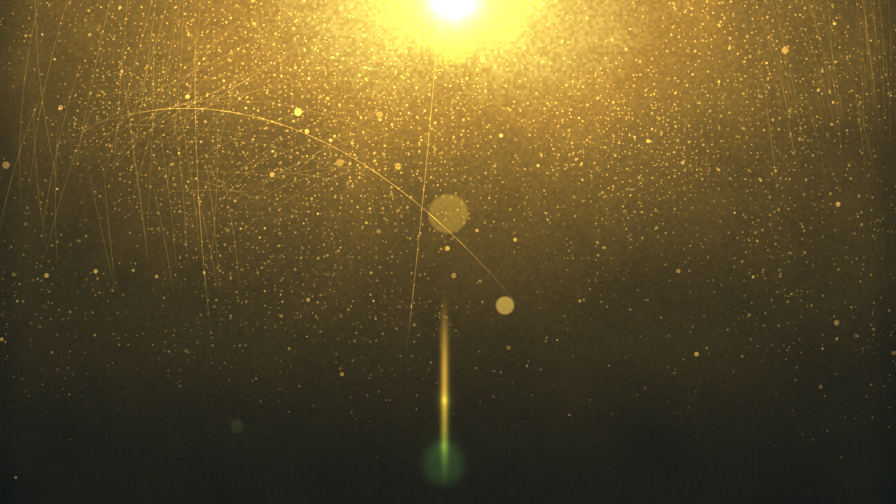
This background is drawn by a WebGL 2 fragment shader. Its source:

```glsl
#version 300 es
precision highp float;
// Golden dust and fine scratches lit by a glowing light at the top centre.
uniform vec2 u_resolution;
out vec4 outColor;

float hash(vec2 p) {
  vec3 q = fract(vec3(p.xyx) * 0.1031);
  q += dot(q, q.yzx + 33.33);
  return fract((q.x + q.y) * q.z);
}

float noise(vec2 p) {
  vec2 i = floor(p), f = fract(p);
  f = f * f * (3.0 - 2.0 * f);
  return mix(mix(hash(i), hash(i + vec2(1, 0)), f.x),
             mix(hash(i + vec2(0, 1)), hash(i + vec2(1, 1)), f.x), f.y);
}

float fbm(vec2 p) {
  float sum = 0.0, amp = 0.5;
  for (int i = 0; i < 4; i++) {
    sum += amp * noise(p);
    p = p * 2.1 + 17.3;
    amp *= 0.5;
  }
  return sum;
}

float disc(vec2 p, vec2 center, float radius, float soft) {
  return 1.0 - smoothstep(radius - soft, radius + soft, length(p - center));
}

// One jittered mote per grid cell, kept with the given probability.
float dust(vec2 p, float cell, float radius, float density, float seed, float px) {
  vec2 id = floor(p / cell);
  vec2 key = id + seed * 37.0;
  vec2 center = (id + 0.2 + 0.6 * vec2(hash(key + 3.1), hash(key + 71.7))) * cell;
  float size = radius * (0.5 + 0.7 * hash(key + 19.4));
  float kept = step(hash(key + 43.9), density);
  return kept * disc(p, center, size, px * 0.8) * (0.35 + 0.65 * hash(key + 5.5));
}

// Thin curved stroke that fades towards both ends.
float scratch(vec2 p, vec2 center, float angle, float halfLength, float bend, float px) {
  float c = cos(angle), s = sin(angle);
  vec2 q = mat2(c, -s, s, c) * (p - center);
  float slope = 2.0 * bend * q.x;
  float dist = abs(q.y - bend * q.x * q.x) / sqrt(1.0 + slope * slope);
  float ends = 1.0 - smoothstep(0.5 * halfLength, halfLength, abs(q.x));
  return ends * (1.0 - smoothstep(0.0, max(0.0018, px * 1.2), dist));
}

void main() {
  vec2 p = gl_FragCoord.xy / u_resolution.y;
  float aspect = u_resolution.x / u_resolution.y;
  float px = 1.0 / u_resolution.y;
  p.x += 0.5 * (1.7778 - aspect);
  vec2 sun = vec2(0.9, 1.0);

  // Wide falloff of light, mottled like worn paper
  float d = length((p - sun) * vec2(0.56, 1.0));
  float light = 0.10 + 1.08 * exp(-pow(d / 0.38, 1.25));
  light *= 0.86 + 0.3 * fbm(p * 7.0);
  light *= 0.92 + 0.16 * noise(p * 190.0);
  light *= mix(0.8, 1.0, smoothstep(0.0, 0.4, p.y));
  light *= mix(0.85, 1.0, smoothstep(0.0, 0.06, min(p.x, 1.7778 - p.x)));
  vec3 color = vec3(light, 0.04 + 0.70 * light, 0.072 + 0.22 * light);
  color += vec3(0.0, 0.13, 0.12) * smoothstep(0.7, 1.1, light);

  // Dust from fine grains to sparse larger motes
  float clusters = smoothstep(0.2, 0.7, fbm(p * 4.0 + 9.0));
  float height = smoothstep(0.08, 0.75, p.y);
  float motes = 0.0;
  for (int i = 0; i < 4; i++) {
    float k = float(i);
    motes += dust(p + k * 0.13, 0.011 + 0.006 * k, 0.0017 + 0.0003 * k,
                  (0.08 + 0.5 * clusters) * height, k, px) * 0.7;
  }
  motes += dust(p, 0.07, 0.0042, 0.05 + 0.3 * height, 8.0, px);
  motes += dust(p + 0.04, 0.15, 0.0075, 0.3 * height, 11.0, px);
  color += vec3(0.85, 0.64, 0.25) * motes * (0.3 + 0.7 * min(light + 0.15, 1.0));

  // Fan of arcs and steep strokes on the left, faint strokes at the right
  float lines = 0.0;
  for (int i = 0; i < 30; i++) {
    vec2 key = vec2(float(i), 4.0);
    float a = hash(key), b = hash(key + 21.0), c = hash(key + 52.0);
    lines += 0.22 * scratch(p, vec2(0.03 + 0.45 * a, 0.5 + 0.45 * b),
                            1.25 + 0.55 * c, 0.12 + 0.2 * b, 0.8 * (a - 0.5), px);
    lines += 0.2 * scratch(p, vec2(0.3 + 0.35 * b, 0.62 + 0.22 * c),
                           -0.3 + 1.2 * a, 0.1 + 0.16 * c, -0.9 * b, px);
    lines += 0.15 * scratch(p, vec2(1.52 + 0.25 * c, 0.72 + 0.28 * a),
                            1.6 + 0.3 * b, 0.1 + 0.1 * a, 0.3, px);
  }
  float arcFade = smoothstep(0.2, 0.35, p.x) * (1.0 - smoothstep(0.85, 1.08, p.x));
  lines += 0.75 * arcFade * scratch(p, vec2(0.37, 0.785), 0.0, 2.0, -0.9, px);
  lines += 0.6 * scratch(p, vec2(0.842, 0.635), 1.474, 0.36, 0.03, px);
  lines += 0.5 * scratch(p, vec2(0.392, 0.65), 1.62, 0.34, -0.12, px);
  color += vec3(0.55, 0.41, 0.16) * lines * (0.5 + 0.6 * noise(p * 90.0));

  // Soft lens discs
  color += vec3(0.20, 0.16, 0.05) * disc(p, vec2(0.889, 0.576), 0.039, 0.004);
  color += vec3(0.42, 0.34, 0.13) * disc(p, vec2(1.002, 0.394), 0.018, 0.003);
  color += vec3(0.05, 0.12, 0.03) * disc(p, vec2(0.898, 0.915), 0.042, 0.012);
  color += vec3(0.05, 0.06, 0.03) * disc(p, vec2(0.47, 0.155), 0.013, 0.004);

  // Narrow vertical flare with a green halo near its foot
  float beamX = (p.x - 0.882) / 0.0075;
  float beam = exp(-beamX * beamX) * smoothstep(0.03, 0.15, p.y)
             * (1.0 - smoothstep(0.25, 0.44, p.y));
  color += mix(vec3(0.3, 0.38, 0.08), vec3(0.62, 0.46, 0.12), smoothstep(0.08, 0.22, p.y)) * beam;
  color += vec3(0.35, 0.4, 0.1) * exp(-length((p - vec2(0.882, 0.206)) * vec2(1.3, 1.0)) / 0.009);
  color += vec3(0.05, 0.12, 0.05) * disc(p, vec2(0.88, 0.08), 0.04, 0.018);
  color += vec3(0.1, 0.16, 0.05) * exp(-length(p - vec2(0.88, 0.115)) / 0.012);

  // Sun bloom and white core
  float r = length((p - sun) * vec2(0.85, 1.0));
  color += vec3(0.25, 0.28, 0.1) * exp(-r * r / 0.014);
  color += vec3(0.4, 0.6, 0.9) * exp(-r * r / 0.0018);
  outColor = vec4(clamp(color, 0.0, 1.0), 1.0);
}
```
